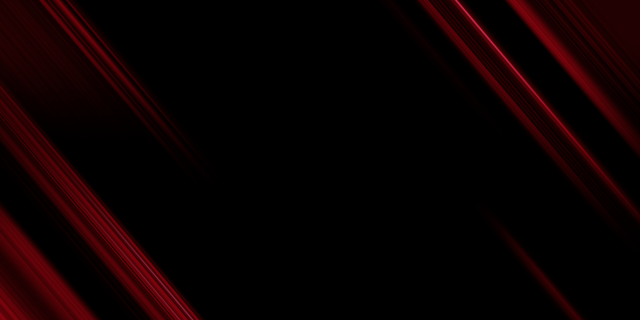
Give the GLSL for this background, as a Shadertoy shader.

```glsl
// Dark red light streaks falling to the right from two corners of a black field.
// Each point is reduced to a lane (where its diagonal meets the top edge) and a
// depth below the top; soft bands, fine lane noise and depth fades shape the light.

const vec3 PINK_GREY = vec3(0.20, 0.14, 0.22);

float hash(float n) {
    n = fract(n * 0.1031);
    n *= n + 33.33;
    return fract(n * (n + n));
}

float laneNoise(float x) {
    float cell = floor(x);
    return mix(hash(cell + 157.0), hash(cell + 158.0), smoothstep(0.0, 1.0, x - cell));
}

// Layered lines; layers finer than a pixel fade to their mean.
float streaks(float lane, float pixel) {
    float sum = 0.0;
    float freq = 55.0;
    for (int i = 0; i < 3; i++) {
        float keep = 1.0 - smoothstep(0.7, 1.5, freq * pixel);
        sum += mix(0.5, laneNoise(lane * freq + float(i) * 31.0), keep) / 3.0;
        freq *= 1.9;
    }
    return smoothstep(0.25, 0.75, sum);
}

// Plateau from a to b, with its own softness on each side.
float band(float x, float a, float b, float softA, float softB) {
    return smoothstep(a - softA, a + softA, x) * (1.0 - smoothstep(b - softB, b + softB, x));
}

float ridge(float x, float center, float width) {
    float d = (x - center) / width;
    return exp(-d * d);
}

float fadeOut(float depth, float start, float end) {
    return 1.0 - smoothstep(start, end, depth);
}

void mainImage(out vec4 fragColor, in vec2 fragCoord) {
    vec2 p = fragCoord / iResolution.y;
    p.x *= 2.0 * iResolution.y / iResolution.x;
    float depth = 1.0 - p.y;
    float lane = p.x - depth / 1.18;
    float pixel = 1.3 / iResolution.y;
    float lines = streaks(lane, pixel);
    float striped = 0.2 + 1.4 * lines;
    float smoothLines = 0.8 + 0.4 * lines;
    float red = 0.0;

    // Upper left: dull wash and a striped edge
    red += 0.13 * band(lane, -0.27, 0.12, 0.13, 0.10) * fadeOut(depth, 0.10, 0.48) * smoothLines;
    red += 0.26 * band(lane, 0.12, 0.22, 0.04, 0.025) * fadeOut(depth, 0.05, 0.62) * striped;

    // Lower left: long striped beam, broad beam and corner glow
    float beam = band(lane, -0.37, -0.215, 0.08, 0.015);
    red += beam * mix(0.11, 0.30, smoothstep(0.15, 0.9, depth)) * striped;
    red += 0.45 * band(lane, -0.62, -0.55, 0.06, 0.03) * smoothLines
         * smoothstep(0.4, 0.8, depth);
    red += 0.13 * band(lane, -0.80, -0.62, 0.05, 0.05) * smoothLines;
    red += 0.44 * fadeOut(lane, -0.85, -0.69) * smoothLines;

    // Upper right: striped beam with a bright rim
    float upperFade = fadeOut(depth, 0.2, 0.84);
    red += 0.28 * band(lane, 1.31, 1.435, 0.035, 0.015) * upperFade * striped;
    red += 0.22 * ridge(lane, 1.423, 0.020) * fadeOut(depth, 0.4, 0.95);
    red += 0.06 * ridge(lane, 1.21, 0.025) * fadeOut(depth, 0.1, 0.5) * lines;

    // Second beam, sharp on the left, and the dull striped corner
    red += 0.46 * band(lane, 1.585, 1.635, 0.015, 0.05) * fadeOut(depth, 0.12, 0.68) * smoothLines;
    red += 0.15 * band(lane, 1.66, 2.2, 0.06, 0.1) * fadeOut(depth, 0.08, 0.52)
         * mix(striped, 0.9, smoothstep(1.72, 1.88, lane));

    // Faint beam at the lower right
    red += 0.21 * ridge(lane, 0.957, 0.020) * band(depth, 0.75, 1.2, 0.15, 0.1) * smoothLines;

    vec3 color = red * vec3(1.0, 0.025, 0.03 + 0.15 * red);

    // Thin cool highlights inside the two striped beams
    color += PINK_GREY * ridge(lane, 1.424, 0.004) * fadeOut(depth, 0.05, 0.5);
    color += PINK_GREY * (ridge(lane, -0.245, 0.003) + 0.6 * ridge(lane, -0.285, 0.003))
           * smoothstep(0.45, 0.95, depth);

    fragColor = vec4(clamp(color, 0.0, 1.0), 1.0);
}
```
